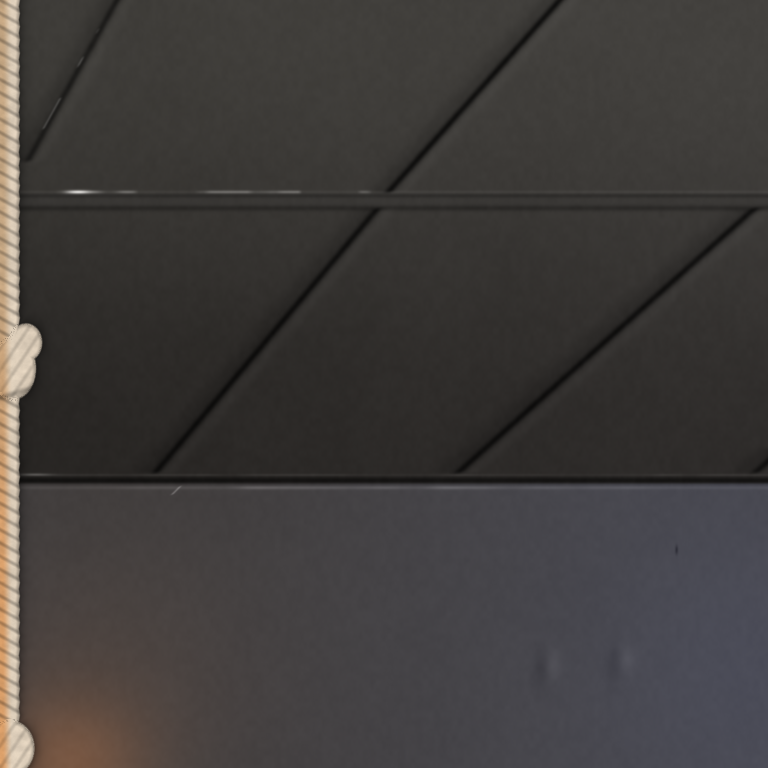
Reproduce this texture procedurally as a WebGL 1 fragment shader.

```glsl
precision highp float;
// Dark boarded panels split by slanted and level grooves above a smooth
// slate wall, with a pale twisted rope and two knots down the left side.
// Built from line distances, soft gaussian bands, ellipses and value noise.
uniform vec2 u_resolution;

float hash(vec2 p) {
  vec3 q = fract(vec3(p.xyx) * 0.1031);
  q += dot(q, q.yzx + 33.33);
  return fract((q.x + q.y) * q.z);
}

float noise(vec2 p) {
  vec2 i = floor(p), f = fract(p);
  f = f * f * (3.0 - 2.0 * f);
  return mix(mix(hash(i), hash(i + vec2(1.0, 0.0)), f.x),
             mix(hash(i + vec2(0.0, 1.0)), hash(i + 1.0), f.x), f.y);
}

float fbm(vec2 p) {
  float sum = 0.0, amp = 0.5;
  for (int i = 0; i < 4; i++) {
    sum += amp * noise(p);
    p = p * 2.03 + 7.1;
    amp *= 0.5;
  }
  return sum;
}

float bell(float d, float width) {
  return exp(-d * d / (width * width));
}

float spot(vec2 p, vec2 centre, vec2 size) {
  vec2 d = (p - centre) / size;
  return exp(-dot(d, d));
}

float span(float v, float lo, float hi, float soft) {
  return smoothstep(lo - soft, lo + soft, v) * (1.0 - smoothstep(hi - soft, hi + soft, v));
}

// Darkens a slanted groove from low to high and lifts its right-hand lip.
vec3 groove(vec3 col, vec2 p, vec2 low, vec2 high, float depth) {
  vec2 dir = normalize(high - low);
  float side = dot(p - low, vec2(dir.y, -dir.x));
  float within = span(p.y, low.y, high.y, 0.004);
  float shade = depth * bell(side, 0.0045) + 0.16 * bell(side + 0.008, 0.014);
  col *= 1.0 - within * min(shade, 0.9);
  return col + within * 0.022 * bell(side - 0.012, 0.008);
}

vec3 panels(vec2 p) {
  vec3 col = mix(vec3(0.165, 0.155, 0.147), vec3(0.250, 0.242, 0.228),
                 smoothstep(0.36, 1.0, p.y));
  col += vec3(0.026, 0.026, 0.029) * (p.x - 0.35);
  col = groove(col, p, vec2(0.036, 0.790), vec2(0.158, 1.010), 0.42);
  col = groove(col, p, vec2(0.505, 0.749), vec2(0.738, 1.010), 0.62);
  col = groove(col, p, vec2(0.202, 0.384), vec2(0.492, 0.729), 0.58);
  col = groove(col, p, vec2(0.596, 0.384), vec2(0.983, 0.729), 0.58);
  col = groove(col, p, vec2(0.983, 0.384), vec2(1.020, 0.417), 0.5);
  // Pale flecks where paint has worn off the leftmost groove
  float edge = p.x - mix(0.036, 0.158, (p.y - 0.790) / 0.22);
  col += 0.13 * bell(edge + 0.003, 0.002) * smoothstep(0.5, 0.75, noise(vec2(4.0, p.y * 75.0)))
       * step(0.83, p.y);
  // Level batten with a worn upper edge
  col = mix(col, vec3(0.225, 0.218, 0.210), 0.55 * span(p.y, 0.731, 0.748, 0.003));
  col *= 1.0 - 0.26 * bell(p.y - 0.729, 0.004) - 0.2 * bell(p.y - 0.745, 0.003);
  float wear = smoothstep(0.48, 0.8, noise(vec2(p.x * 42.0, 3.0)));
  float reach = span(p.x, 0.08, 0.48, 0.03);
  col += bell(p.y - 0.750, 0.0022) * (0.03 + 0.17 * wear * reach);
  return col + 0.5 * spot(p, vec2(0.101, 0.750), vec2(0.015, 0.0025));
}

vec3 wall(vec2 p) {
  vec3 col = mix(vec3(0.255, 0.242, 0.240), vec3(0.282, 0.282, 0.312),
                 smoothstep(0.1, 1.0, p.x));
  col += vec3(0.012, 0.016, 0.032) * spot(p, vec2(1.0, 0.12), vec2(0.22, 0.20));
  col += vec3(0.17, 0.075, 0.01) * spot(p, vec2(0.09, 0.0), vec2(0.10, 0.09));
  col += vec3(0.05, 0.025, 0.01) * spot(p, vec2(0.10, 0.08), vec2(0.20, 0.18));
  // Lit top lip, a small nick and shallow dents
  float lip = 0.04 + 0.09 * noise(vec2(p.x * 24.0, 8.0)) * span(p.x, 0.20, 0.82, 0.08);
  col += lip * bell(p.y - 0.365, 0.0025);
  col += 0.16 * bell(p.x - 0.229 - (p.y - 0.361), 0.002) * span(p.y, 0.356, 0.367, 0.002);
  for (int i = 0; i < 2; i++) {
    vec2 dent = vec2(0.705 + 0.095 * float(i), 0.128 + 0.008 * float(i));
    col -= 0.035 * spot(p, dent, vec2(0.011, 0.026));
    col += 0.04 * spot(p, dent + vec2(0.016, 0.005), vec2(0.010, 0.018));
  }
  return col - 0.10 * spot(p, vec2(0.881, 0.284), vec2(0.002, 0.006));
}

// Approximate signed distance to an ellipse.
float ellipse(vec2 p, vec2 centre, vec2 size) {
  return (length((p - centre) / size) - 1.0) * min(size.x, size.y);
}

vec3 ropeColour(vec2 p, float knot) {
  float slant = mix(p.y + 0.55 * p.x, p.y * 0.6 - p.x * 0.9, knot);
  float strand = abs(fract(slant * 58.0) - 0.5) * 2.0;
  vec3 warm = mix(vec3(0.85, 0.62, 0.41), vec3(0.77, 0.65, 0.51), smoothstep(0.2, 0.7, p.y));
  vec3 col = mix(warm, vec3(0.87, 0.81, 0.73), smoothstep(0.003, 0.016, p.x));
  col *= 1.0 - mix(0.24, 0.13, knot) * smoothstep(0.45, 1.0, strand);
  return col * (0.92 + 0.16 * fbm(p * vec2(90.0, 120.0)));
}

void main() {
  vec2 p = gl_FragCoord.xy / u_resolution;
  float px = 1.0 / min(u_resolution.x, u_resolution.y);
  // Surfaces and the dark ledge between them
  vec3 col = mix(wall(p), panels(p), smoothstep(-0.0025, 0.0025, p.y - 0.371));
  col *= 1.0 - 0.55 * bell(p.y - 0.3745, 0.0045);
  col += 0.035 * bell(p.y - 0.3815, 0.0018) * (0.5 + noise(vec2(p.x * 30.0, 1.0)));
  col += 0.16 * spot(p, vec2(0.045, 0.382), vec2(0.02, 0.002));
  col += 0.022 * (fbm(p * vec2(130.0, 100.0)) - 0.47) + 0.016 * (fbm(p * 9.0) - 0.47);
  // Rope with scalloped edge, knots and a contact shadow
  float shaft = p.x - 0.0245 - 0.0015 * abs(fract(p.y * 58.0) - 0.5) * 2.0;
  float knot = min(ellipse(p, vec2(0.034, 0.554), vec2(0.021, 0.025)),
                   ellipse(p, vec2(0.018, 0.520), vec2(0.029, 0.040)));
  knot = min(knot, ellipse(p, vec2(0.014, 0.026), vec2(0.031, 0.036)));
  float rope = min(shaft, knot);
  col *= 1.0 - 0.38 * exp(-max(rope, 0.0) / 0.006);
  vec3 fibre = ropeColour(p, smoothstep(0.002, -0.002, knot));
  fibre *= 1.0 - 0.28 * smoothstep(-0.006, 0.0, rope);
  fibre *= 1.0 - 0.25 * bell(p.y - 0.482 - 0.3 * p.x, 0.004);
  col = mix(col, fibre, 1.0 - smoothstep(-px, px, rope));
  gl_FragColor = vec4(clamp(col, 0.0, 1.0), 1.0);
}
```
